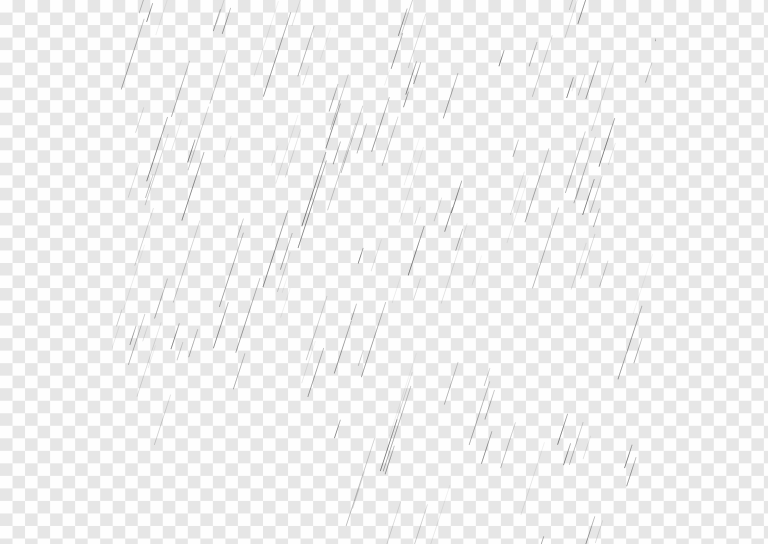
Give the GLSL for this pattern, as a WebGL 2 fragment shader.

```glsl
#version 300 es
precision highp float;

uniform vec2 u_resolution;
out vec4 outColor;

// All lengths are fractions of the canvas height
#define CELL 0.02302
#define CLUSTERS 70
#define STREAKS_PER_CLUSTER 3
#define CLUSTER_SPREAD vec2(0.13, 0.17)
#define FIELD_HALF_WIDTH 0.5
#define STREAK_LENGTH vec2(0.03, 0.17)
#define STREAK_WIDTH 0.0015
#define STREAK_OPACITY vec2(0.08, 0.75)
#define SLANT 0.325

const vec3 WHITE = vec3(0.996);
const vec3 PALE_GREY = vec3(0.902);
const vec3 INK = vec3(0.25);

vec4 hash4(float seed) {
    vec4 v = fract(seed * vec4(0.1031, 0.1030, 0.0973, 0.1099));
    v += dot(v, v.wzxy + 33.33);
    return fract((v.xxyz + v.yzzw) * v.zywx);
}

// Square wave per axis, +1 or -1, blended over one pixel
vec2 squareWave(vec2 u, float pixel) {
    vec2 edge = abs(mod(u - 0.5, 2.0) - 1.0) - 0.5;
    return clamp(2.0 * edge / pixel, -1.0, 1.0);
}

vec3 checkerboard(vec2 p, float pixel) {
    vec2 wave = squareWave(vec2(p.x, 1.0 - p.y) / CELL, pixel / CELL);
    return mix(PALE_GREY, WHITE, 0.5 + 0.5 * wave.x * wave.y);
}

// Share of a one-pixel span that lies inside [-halfSize, halfSize]
float coverage(float x, float halfSize, float pixel) {
    float high = min(halfSize, x + 0.5 * pixel);
    float low = max(-halfSize, x - 0.5 * pixel);
    return max(high - low, 0.0) / pixel;
}

float streak(vec2 offset, float halfLength, float pixel) {
    vec2 dir = normalize(vec2(SLANT, 1.0));
    float along = dot(offset, dir);
    float across = offset.x * dir.y - offset.y * dir.x;
    float fade = mix(1.0, 0.65, smoothstep(-0.2, 1.0, along / halfLength));
    return fade * coverage(across, 0.5 * STREAK_WIDTH, pixel)
                * coverage(along, halfLength, pixel);
}

// Chance of rain: thins out at the lower left and in a band at the right
float density(vec2 c) {
    float lowerLeft = length((c - vec2(-0.25, 0.13)) / vec2(0.28, 0.20));
    float rightBand = length((c - vec2(0.22, 0.35)) / vec2(0.32, 0.10));
    return smoothstep(0.4, 1.3, min(lowerLeft, rightBand));
}

// Product of what every streak lets through, grouped in loose clusters
float rainTransmission(vec2 p, float pixel) {
    float transmission = 1.0;
    for (int i = 0; i < CLUSTERS; i++) {
        vec4 cluster = hash4(float(i) + 17.0);
        // Evenly spread sequence, loosened by a jitter
        vec2 spot = fract(float(i) * vec2(0.7549, 0.5698) + 0.12 * cluster.xy);
        vec2 center = vec2((2.0 * spot.x - 1.0) * FIELD_HALF_WIDTH,
                           mix(-0.04, 1.04, spot.y));
        if (cluster.z > density(center) + 0.06) continue;
        for (int j = 0; j < STREAKS_PER_CLUSTER; j++) {
            vec4 h = hash4(float(i * STREAKS_PER_CLUSTER + j) + 401.0);
            vec2 middle = center + (h.xy - 0.5) * CLUSTER_SPREAD;
            float size = mix(STREAK_LENGTH.x, STREAK_LENGTH.y, pow(h.z, 1.6));
            float opacity = mix(STREAK_OPACITY.x, STREAK_OPACITY.y, pow(h.w, 1.3));
            transmission *= 1.0 - opacity * streak(p - middle, 0.5 * size, pixel);
        }
    }
    return transmission;
}

void main() {
    float pixel = 1.0 / u_resolution.y;
    vec2 p = gl_FragCoord.xy * pixel;
    vec2 centered = vec2(p.x - 0.5 * u_resolution.x * pixel, p.y);

    // Rain falls only inside a central upright field
    float field = coverage(centered.x, FIELD_HALF_WIDTH, pixel);
    float rain = field * (1.0 - rainTransmission(centered, pixel));

    outColor = vec4(mix(checkerboard(p, pixel), INK, rain), 1.0);
}
```
